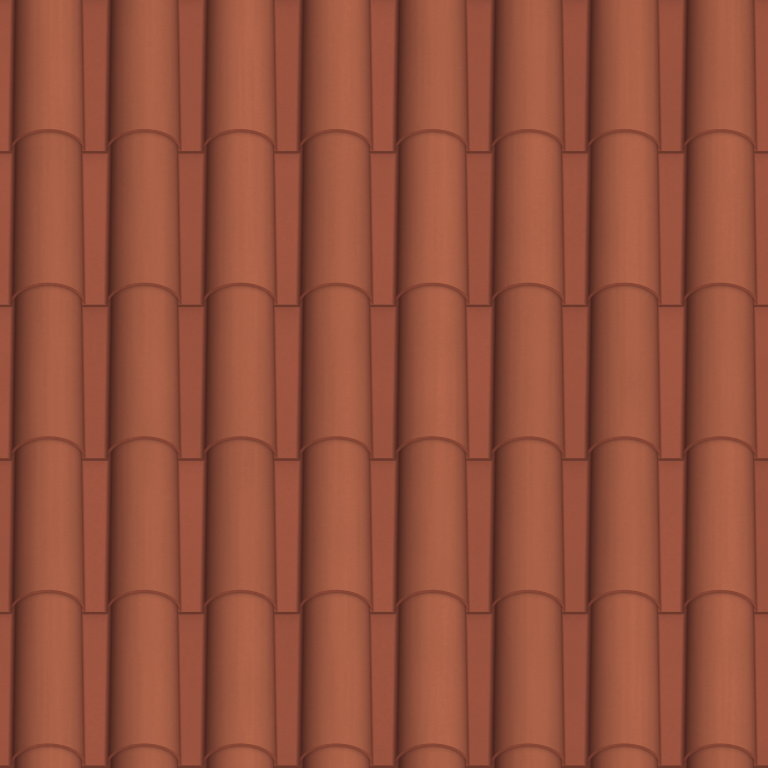
Reproduce this texture procedurally as a WebGL 2 fragment shader.

```glsl
#version 300 es
precision highp float;
// Clay barrel roof tiles: 8 columns of tapered half-round covers over flat pans,
// in 5 overlapping courses. Each cover is shaded as a cylinder lit from the right,
// and ends in an elliptical lip that shadows the cover below it.
uniform vec2 u_resolution;
out vec4 fragColor;

const vec2 GRID = vec2(8.0, 5.0);
const vec3 CLAY = vec3(0.675, 0.382, 0.280);
const vec3 PAN_CLAY = vec3(0.610, 0.325, 0.245);
const vec3 LIP_CLAY = vec3(0.530, 0.270, 0.205);
const vec3 SHADE = vec3(0.300, 0.150, 0.120);

float hash(vec2 p) {
    vec3 q = fract(p.xyx * vec3(0.1031, 0.1030, 0.0973));
    q += dot(q, q.yzx + 33.33);
    return fract((q.x + q.y) * q.z);
}

// Value noise that wraps over a whole number of cells
float noise(vec2 uv, vec2 cells) {
    vec2 p = uv * cells, i = floor(p), f = fract(p);
    f = f * f * (3.0 - 2.0 * f);
    vec2 a = mod(i, cells), b = mod(i + 1.0, cells);
    return mix(mix(hash(a), hash(vec2(b.x, a.y)), f.x),
               mix(hash(vec2(a.x, b.y)), hash(b), f.x), f.y);
}

// Slight brightness change from tile to tile
float tileTone(vec2 id) {
    return 0.98 + 0.04 * hash(mod(id, GRID) + 7.0);
}

// Half width of a cover, narrowing from its lip upward
float coverWidth(float along) {
    return mix(0.375, 0.348, along);
}

// Clay on a cylinder; s runs from -1 at the left rim to 1 at the right
vec3 coverColor(float s, vec2 id) {
    s = clamp(s, -1.0, 1.0);
    float light = dot(vec2(s, sqrt(1.0 - s * s)), vec2(0.29, 0.957));
    return mix(SHADE, CLAY, max(light, 0.0)) * tileTone(id);
}

// Flat pan with a course line and contact shadows beside the covers
vec3 panColor(float x, float w, float y, vec2 id) {
    vec3 c = PAN_CLAY * tileTone(id + vec2(3.0, 2.0));
    float leftOfCover = 1.0 - smoothstep(0.0, 0.055, -w - x);
    float rightOfCover = 1.0 - smoothstep(0.0, 0.030, x - w);
    float shadow = x < 0.0 ? 0.75 * leftOfCover : 0.50 * rightOfCover;
    float fromLine = (y - round(y)) / GRID.y;
    float line = 1.0 - smoothstep(0.0008, 0.0026, abs(fromLine));
    float below = fromLine < 0.0 ? 0.20 * exp(fromLine / 0.007) : 0.0;
    return mix(c, SHADE, max(shadow, max(0.60 * line, below)));
}

void main() {
    vec2 uv = gl_FragCoord.xy / u_resolution;
    float px = 1.0 / min(u_resolution.x, u_resolution.y);
    vec2 g = uv * GRID - vec2(0.0, 0.008);
    vec2 id = floor(g);
    float x = fract(g.x) - 0.5, y = fract(g.y);

    // Distance to the lip, negative beneath the arch
    vec2 q = vec2(x, y) / GRID;
    vec2 radii = vec2(0.375, 0.135) / GRID;
    float k = length(q / radii);
    float arch = k * (k - 1.0) / max(length(q / (radii * radii)), 0.0001);

    float upperW = coverWidth(y), lowerW = coverWidth(1.0 + y);
    float above = smoothstep(-px, px, arch);
    float w = mix(lowerW, upperW, above);

    // Pan, then the lower cover in the shadow of the lip
    vec3 color = panColor(x, w, y, vec2(floor(g.x + 0.5), id.y));
    vec3 lower = coverColor(x / lowerW, id - vec2(0.0, 1.0));
    float lipShadow = 0.55 * exp(min(arch, 0.0) / 0.0022);
    lower = mix(lower, SHADE, lipShadow);

    // Upper cover with its cut edge
    vec3 upper = coverColor(x / upperW, id);
    float lip = 1.0 - smoothstep(0.0026, 0.0042, arch);
    vec3 lipColor = mix(LIP_CLAY, SHADE, 0.35 * smoothstep(0.1, 0.375, -x));
    upper = mix(upper, lipColor, lip);

    float onCover = 1.0 - smoothstep(-px, px, (abs(x) - w) / GRID.x);
    color = mix(color, mix(lower, upper, above), onCover);

    // Fine streaks along the clay, broad mottling and grain
    float streak = noise(uv, vec2(240.0, 10.0)) - 0.5;
    float mottle = noise(uv, vec2(24.0, 20.0)) - 0.5;
    float grain = noise(uv, vec2(384.0)) - 0.5;
    color *= 1.0 + 0.030 * streak * onCover + 0.020 * mottle + 0.025 * grain;
    fragColor = vec4(color, 1.0);
}
```
